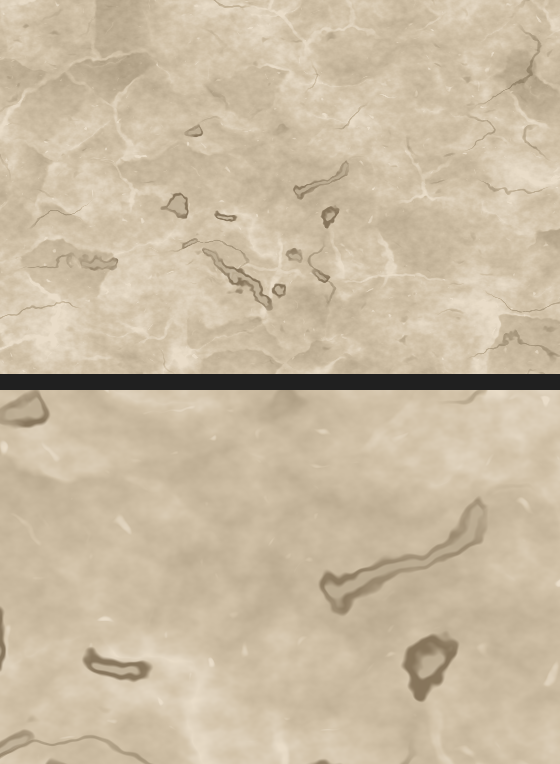
Top: the whole. Bottom: its middle third, enlarged.
This texture is drawn by a Shadertoy shader. Its source:

```glsl
// Polished beige breccia marble: cloudy cream stone with darker angular clasts,
// pale calcite seams, thin brown cracks and a few dark-rimmed crevices.
// Built from warped gradient noise, a cellular pattern and capsule distances.

vec2 hash2(vec2 p) {
    vec3 q = fract(p.xyx * vec3(0.1031, 0.1030, 0.0973));
    q += dot(q, q.yzx + 33.33);
    return fract((q.xx + q.yz) * q.zy);
}

float cornerRamp(vec2 cell, vec2 offset) {
    float angle = 6.2832 * hash2(cell).x;
    return dot(vec2(cos(angle), sin(angle)), offset);
}

float gradientNoise(vec2 p) {
    vec2 i = floor(p), f = fract(p);
    vec2 u = f * f * f * (f * (f * 6.0 - 15.0) + 10.0);
    vec2 e = vec2(1.0, 0.0);
    float low = mix(cornerRamp(i, f), cornerRamp(i + e, f - e), u.x);
    float high = mix(cornerRamp(i + e.yx, f - e.yx), cornerRamp(i + 1.0, f - 1.0), u.x);
    return mix(low, high, u.y);
}

float fbm(vec2 p, int octaves) {
    float sum = 0.0, amplitude = 1.0;
    for (int i = 0; i < octaves; i++) {
        sum += amplitude * gradientNoise(p);
        p = mat2(0.8, 0.6, -0.6, 0.8) * p * 2.03 + 19.7;
        amplitude *= 0.5;
    }
    return sum;
}

// x: gap to the cell border, y: random id, z: height above the cell centre
vec3 clastCells(vec2 p) {
    vec2 home = floor(p);
    float nearest = 9.0, second = 9.0, id = 0.0, height = 0.0;
    for (int y = -1; y <= 1; y++)
    for (int x = -1; x <= 1; x++) {
        vec2 cell = home + vec2(x, y);
        vec2 toPoint = p - cell - hash2(cell + 5.0);
        float d = length(toPoint);
        if (d < nearest) {
            second = nearest;
            nearest = d;
            id = hash2(cell + 71.0).x;
            height = toPoint.y;
        } else {
            second = min(second, d);
        }
    }
    return vec3(second - nearest, id, height);
}

float capsule(vec2 p, vec2 dir, float halfLength, float radius) {
    float along = clamp(dot(p, dir), -halfLength, halfLength);
    return length(p - dir * along) - radius;
}

float line(float value, float width) {
    return 1.0 - smoothstep(0.2 * width, width, abs(value));
}

void mainImage(out vec4 fragColor, in vec2 fragCoord) {
    vec2 p = fragCoord / iResolution.y;
    vec2 warp = vec2(fbm(p * 5.0, 5), fbm(p * 5.0 + 37.0, 5));
    vec2 q = p + 0.06 * warp;

    // Clouds, mottling and fine grain
    float mottle = fbm(q * vec2(9.0, 14.0) + 3.0, 4);
    float grain = fbm(p * vec2(42.0, 55.0), 3);
    float tone = 0.826 + 0.085 * fbm(q * vec2(2.4, 3.2) + 8.0, 4);
    tone += 0.07 * mottle + 0.042 * grain;

    // Broad darker band falling from upper left to the middle
    float band = dot(q - vec2(0.6, 0.65), vec2(0.7, 0.71));
    tone -= 0.04 * exp(-60.0 * band * band) * smoothstep(0.15, 0.45, p.y);

    // Angular clasts, shaded deeper toward one side, and their pale seams
    vec3 clast = clastCells(q * vec2(5.5, 7.0) + 2.0);
    float region = smoothstep(-0.2, 0.2, gradientNoise(p * 2.3 + 11.0));
    float body = smoothstep(0.55, 0.8, clast.y) * smoothstep(0.02, 0.12, clast.x);
    tone -= 0.075 * body * region * clamp(0.8 + 0.9 * clast.z + mottle, 0.2, 1.5);
    float seamMask = smoothstep(0.0, 0.3, gradientNoise(p * 5.0 + 23.0));
    tone += 0.055 * line(clast.x, 0.09) * seamMask;

    // Wandering calcite ribbons, mostly horizontal
    float ribbon = gradientNoise(q * vec2(2.2, 5.0) + 41.0) + 0.05 * mottle;
    tone += 0.06 * exp(-38.0 * abs(ribbon)) * smoothstep(-0.1, 0.25, warp.y);

    // Thin brown cracks, short flecks and bright glints
    float crack = gradientNoise(q * vec2(3.5, 6.0) + 61.0) + 0.04 * mottle;
    float crackMask = smoothstep(0.08, 0.3, gradientNoise(p * 4.0 + 53.0));
    tone -= 0.13 * line(crack, 0.022) * crackMask;
    float cluster = smoothstep(-0.1, 0.3, gradientNoise(p * 3.0 + 77.0));
    tone -= 0.11 * smoothstep(0.36, 0.6, gradientNoise(q * vec2(22.0, 42.0))) * cluster;
    tone += 0.08 * smoothstep(0.42, 0.6, gradientNoise(q * vec2(48.0, 60.0) + 9.0));

    // Warm cream palette, slightly whiter in the highlights
    tone = clamp(tone, 0.58, 0.915);
    vec3 color = tone - vec3(0.0, 0.063, 0.165);
    color += vec3(0.0, 0.012, 0.033) * smoothstep(0.81, 0.89, tone);

    // Crevices: elongated wobbly pockets with dark rims
    float rim = 0.0, pocket = 0.0;
    vec2 wobble = 0.012 * vec2(fbm(p * 22.0, 3), fbm(p * 22.0 + 15.0, 3));
    for (int i = 0; i < 11; i++) {
        vec2 place = hash2(vec2(float(i) * 17.3, 3.0));
        vec2 shape = hash2(vec2(float(i) * 11.9, 48.0));
        float angle = 1.3 * (shape.x - 0.5);
        vec2 offset = q + wobble - vec2(0.25, 0.22) - vec2(0.65, 0.42) * place;
        float halfLength = mix(0.012, 0.11, shape.y * shape.y * shape.y);
        float d = capsule(offset, vec2(cos(angle), sin(angle)), halfLength, 0.009);
        rim = max(rim, line(d, 0.006));
        pocket = max(pocket, 1.0 - smoothstep(-0.004, 0.003, d));
    }
    color = mix(color, vec3(0.70, 0.64, 0.54), 0.6 * pocket);
    color = mix(color, vec3(0.50, 0.43, 0.33), rim * clamp(0.65 + mottle, 0.2, 0.9));

    fragColor = vec4(color, 1.0);
}
```
